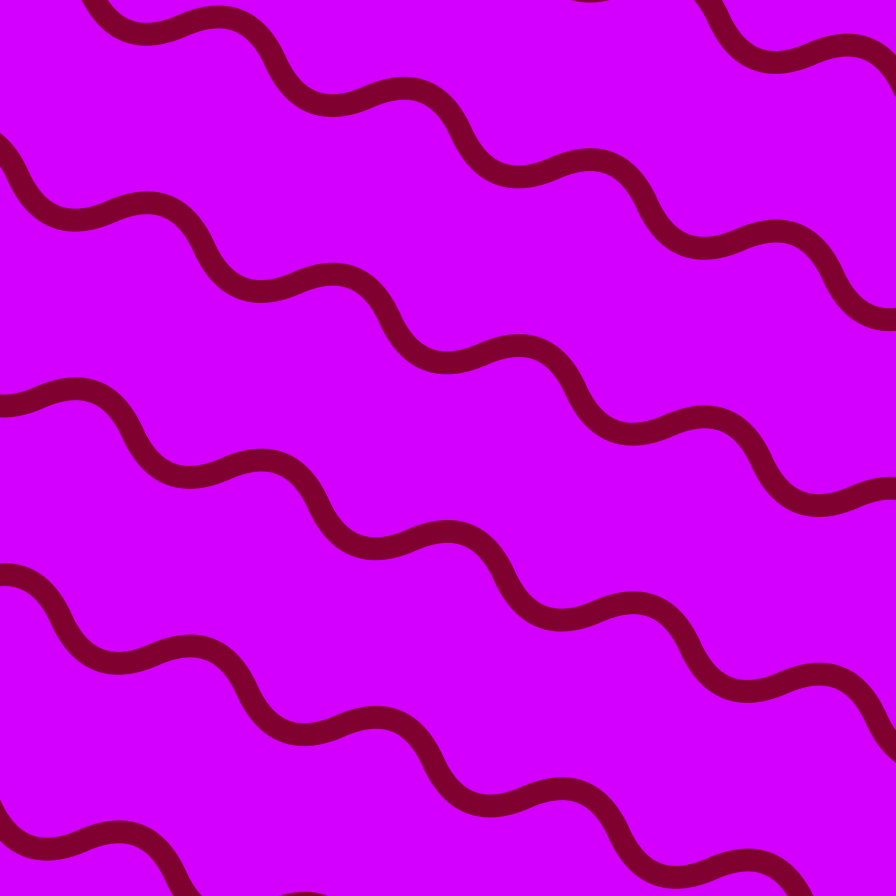
Give the GLSL for this pattern, as a WebGL 2 fragment shader.

```glsl
#version 300 es
precision highp float;
// Parallel wavy stripes on a flat ground, tilted down to the right.
// Space is rotated into square tiles; each tile holds one wave made of two
// parabolic arcs, stroked by the distance to its nearest point.

uniform vec2 u_resolution;
out vec4 fragColor;

const vec3 GROUND_COLOR = vec3(0.832, 0.0, 1.0);
const vec3 STRIPE_COLOR = vec3(0.5, 0.0, 0.184);
const float REPEATS = 4.5;                    // tiles per canvas side
const float TILT = radians(21.0);             // downward slope of the stripes
const vec2 ANCHOR = vec2(0.5388, 0.6047);     // a rising midpoint of one wave
const float AMPLITUDE = 0.124;                // crest height, in tiles
const float STROKE_WIDTH = 0.115;             // in tiles
const int NEAREST_STEPS = 7;

// Height (x) and slope (y) of the wave, with period 1.
vec2 wave(float x) {
    float phase = 2.0 * fract(x);
    float side = phase < 1.0 ? 1.0 : -1.0;
    float t = fract(phase);
    return side * AMPLITUDE * vec2(4.0 * t * (1.0 - t), 8.0 * (1.0 - 2.0 * t));
}

// Distance to the wave, sliding along it towards the nearest point.
float waveDistance(vec2 p) {
    float x = p.x;
    for (int i = 0; i < NEAREST_STEPS; i++) {
        vec2 w = wave(x);
        x -= (x - p.x + (w.x - p.y) * w.y) / (1.0 + w.y * w.y);
    }
    return length(p - vec2(x, wave(x).x));
}

void main() {
    float side = min(u_resolution.x, u_resolution.y);
    vec2 offset = gl_FragCoord.xy / side - ANCHOR;

    // Tile coordinates: x along the stripes, y across them.
    vec2 along = vec2(cos(TILT), -sin(TILT));
    vec2 across = vec2(sin(TILT), cos(TILT));
    vec2 tile = REPEATS * vec2(dot(offset, along), dot(offset, across));
    tile.y -= round(tile.y);

    // Smooth the stroke edge over one pixel.
    float pixel = REPEATS / side;
    float edge = waveDistance(tile) - 0.5 * STROKE_WIDTH;
    float stripe = 1.0 - smoothstep(-0.75 * pixel, 0.75 * pixel, edge);

    fragColor = vec4(mix(GROUND_COLOR, STRIPE_COLOR, stripe), 1.0);
}
```
